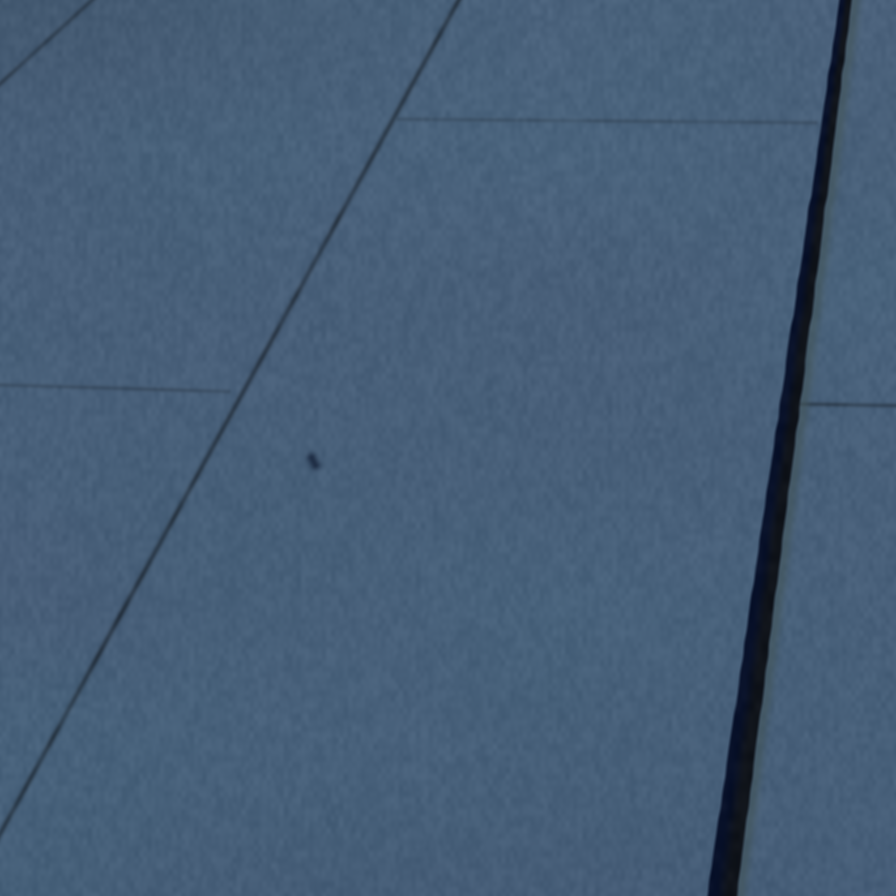
A WebGL 1 fragment shader for this texture:

```glsl
precision mediump float;
// Dusky blue panels seen at an angle: one broad dark joint, hairline seams
// and a small speck, drawn with distance functions over layered value noise
// that gives the surface its soft mottling and fine vertical grain.
uniform vec2 u_resolution;

float hash(vec2 p) {
  return fract(sin(dot(p, vec2(12.9898, 78.233))) * 43758.5453);
}

float noise(vec2 p) {
  vec2 i = floor(p), f = fract(p);
  f = f * f * (3.0 - 2.0 * f);
  return mix(mix(hash(i), hash(i + vec2(1.0, 0.0)), f.x),
             mix(hash(i + vec2(0.0, 1.0)), hash(i + vec2(1.0, 1.0)), f.x), f.y);
}

float segment(vec2 p, vec2 a, vec2 b) {
  vec2 ab = b - a;
  return length(p - a - ab * clamp(dot(p - a, ab) / dot(ab, ab), 0.0, 1.0));
}

// Soft hairline along a segment
float seam(vec2 p, vec2 a, vec2 b, float width) {
  float d = segment(p, a, b) / width;
  return exp(-d * d);
}

void main() {
  vec2 uv = gl_FragCoord.xy / u_resolution;

  // Panel surface: broad tint, blotches, grain
  vec3 color = mix(vec3(0.277, 0.373, 0.475), vec3(0.287, 0.382, 0.482), uv.y);
  float blotch = noise(uv * 5.0) * 0.6 + noise(uv * 13.0 + 7.0) * 0.4 - 0.5;
  color += blotch * vec3(0.012, 0.002, 0.008);
  color += (noise(uv * vec2(3.0, 6.0) + 20.0) - 0.5) * vec3(0.004, 0.016, 0.014);
  float grain = noise(uv * vec2(150.0, 85.0)) + noise(uv * vec2(210.0, 150.0) + 31.0) - 1.0;
  color += grain * 0.027;
  color *= 1.0 - 0.07 * smoothstep(0.82, 1.0, uv.y) * smoothstep(0.65, 0.0, uv.x);

  // Diagonal hairlines, slightly uneven in strength
  float wear = 0.75 + 0.5 * noise(uv * 45.0);
  float diagonal = seam(uv, vec2(-0.055, -0.031), vec2(0.523, 1.02), 0.0033);
  float corner = seam(uv, vec2(-0.03, 0.879), vec2(0.105, 1.002), 0.003);
  color *= 1.0 - wear * (0.36 * diagonal + 0.24 * corner);

  // Faint cross seams
  float upper = seam(uv, vec2(0.445, 0.867), vec2(0.91, 0.863), 0.0028);
  float left = seam(uv, vec2(-0.02, 0.571), vec2(0.255, 0.563), 0.0028);
  float right = seam(uv, vec2(0.89, 0.549), vec2(1.02, 0.547), 0.0028);
  color *= 1.0 - wear * (0.13 * upper + 0.15 * left + 0.27 * right);

  // Small slanted speck
  float speck = seam(uv, vec2(0.348, 0.489), vec2(0.352, 0.481), 0.0055);
  color = mix(color, vec3(0.09, 0.14, 0.23), 0.8 * speck);

  // Broad joint, tapering upward, navy on the left and near black on the right
  float side = uv.x - (0.806 + 0.138 * uv.y);
  side += (noise(vec2(uv.y * 60.0, 3.0)) - 0.5) * 0.0015;
  float halfWidth = mix(0.0165, 0.0068, uv.y);
  float fringe = exp(-pow((side - halfWidth - 0.004) / 0.007, 2.0));
  color = mix(color, vec3(0.26, 0.33, 0.34), 0.55 * fringe);
  vec3 jointColor = mix(vec3(0.03, 0.065, 0.16), vec3(0.06, 0.075, 0.1),
                        smoothstep(-0.6, 0.5, side / halfWidth));
  jointColor += (noise(uv * vec2(130.0, 90.0)) - 0.5) * 0.03;
  float joint = 1.0 - smoothstep(-0.0025, 0.0025, abs(side) - halfWidth);
  color = mix(color, jointColor, joint);

  gl_FragColor = vec4(color, 1.0);
}
```
